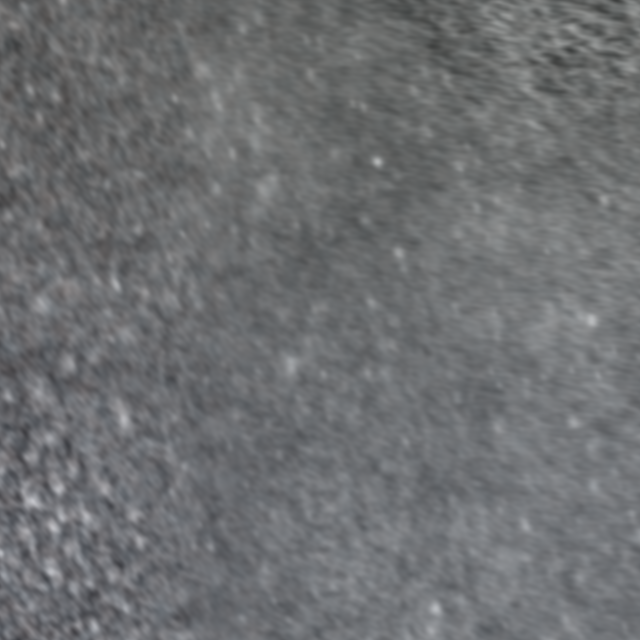
Reproduce this texture procedurally as a Shadertoy shader.

```glsl
// Softly blurred grey asphalt with slanted grit, pale flecks and a few bright glints.

const float BASE_GREY = 0.428;
const vec3 TOP_TINT = vec3(-0.005, 0.003, -0.001);
const vec3 BOTTOM_TINT = vec3(-0.012, -0.001, 0.014);
const float STEEP = 1.98;    // grain directions in radians
const float DIAGONAL = 2.35;
const float SHALLOW = 2.72;

// Sine-free hash giving two values in 0..1
vec2 hash2(vec2 cell) {
    vec3 p = fract(vec3(cell.xyx) * vec3(0.1031, 0.1030, 0.0973));
    p += dot(p, p.yzx + 33.33);
    return fract((p.xx + p.yz) * p.zy);
}

float cornerSlope(vec2 cell, vec2 offset) {
    return dot(hash2(cell) * 2.0 - 1.0, offset);
}

// Gradient noise centred on zero
float gradientNoise(vec2 p) {
    vec2 i = floor(p), f = fract(p);
    vec2 w = f * f * f * (f * (f * 6.0 - 15.0) + 10.0);
    vec2 e = vec2(1.0, 0.0);
    float low = mix(cornerSlope(i, f), cornerSlope(i + e, f - e), w.x);
    float high = mix(cornerSlope(i + e.yx, f - e.yx), cornerSlope(i + 1.0, f - 1.0), w.x);
    return mix(low, high, w.y);
}

// Coordinates whose x axis follows the angle, with features stretched along it
vec2 slanted(vec2 uv, float angle, float stretch, float cells) {
    vec2 along = vec2(cos(angle), sin(angle));
    vec2 across = vec2(-along.y, along.x);
    return vec2(dot(uv, along) / stretch, dot(uv, across)) * cells + 200.0;
}

// Two octaves of directional grit
float grit(vec2 uv, float angle, float stretch, float cells) {
    float coarse = gradientNoise(slanted(uv, angle, stretch, cells));
    float fine = gradientNoise(slanted(uv, angle + 0.3, stretch, cells * 1.9) + 57.0);
    return 0.72 * coarse + 0.45 * fine;
}

// Soft oval spots, one per cell; a higher rarity leaves fewer bright ones
float spots(vec2 p, float radius, float rarity) {
    vec2 home = floor(p);
    float sum = 0.0;
    for (int y = -1; y <= 1; y++) {
        for (int x = -1; x <= 1; x++) {
            vec2 cell = home + vec2(x, y);
            vec2 traits = hash2(cell + 71.0);
            vec2 d = (p - cell - hash2(cell)) / (radius * mix(0.7, 1.2, traits.y));
            sum += pow(traits.x, rarity) * exp(-dot(d, d));
        }
    }
    return sum;
}

void mainImage(out vec4 fragColor, in vec2 fragCoord) {
    vec2 uv = fragCoord / iResolution.xy;

    // Regions: rough left edge, roughest lower left, streaky upper right
    float left = 1.0 - smoothstep(0.0, 0.6, uv.x);
    float lowerLeft = 1.0 - smoothstep(0.05, 0.45, length(uv * vec2(1.15, 0.8)));
    float upperRight = smoothstep(0.3, 0.05, length((uv - vec2(0.95, 1.0)) * vec2(0.75, 1.2)));
    float rightSide = smoothstep(0.4, 1.0, uv.x * 0.7 + uv.y * 0.45);

    // Broad uneven tone with a pale smudge on the right
    vec2 smudge = (uv - vec2(0.86, 0.5)) / vec2(0.13, 0.06);
    float tone = BASE_GREY;
    tone += 0.045 * (uv.x - 0.5) - 0.055 * (uv.y - 0.5);
    tone += 0.085 * gradientNoise(uv * 4.0 + 11.0);
    tone += 0.08 * gradientNoise(slanted(uv, DIAGONAL, 1.4, 10.0));
    tone += 0.075 * gradientNoise(slanted(uv, DIAGONAL, 1.4, 24.0) + 33.0);
    tone += 0.06 * exp(-dot(smudge, smudge));

    // Grit turns from steep at the left to shallow at the upper right
    float steepGrit = grit(uv, STEEP, 1.6, 52.0);
    float diagonalGrit = grit(uv, DIAGONAL, 1.5, 50.0);
    float shallowGrit = grit(uv, SHALLOW, 2.3, 62.0);
    float grain = mix(diagonalGrit, steepGrit, smoothstep(0.1, 0.6, left));
    grain = mix(grain, shallowGrit, rightSide);
    float contrast = 0.175 + 0.05 * left + 0.22 * lowerLeft + 0.2 * upperRight;
    tone += contrast * grain;

    // Pale flecks and sparse glints
    float flecks = spots(slanted(uv, STEEP, 1.5, 38.0), 0.27, 3.0);
    float glints = spots(slanted(uv, DIAGONAL - 0.3, 1.25, 17.0), 0.17, 8.0);
    tone += (0.09 + 0.1 * left + 0.19 * lowerLeft) * (1.0 - 0.6 * upperRight) * flecks;
    tone += 0.27 * (1.0 - 0.6 * upperRight) * glints;
    tone -= 0.008 * left + 0.01 * lowerLeft;

    // Neutral above, cooler below, faint colour drift between grains
    vec3 tint = mix(BOTTOM_TINT, TOP_TINT, smoothstep(0.15, 0.95, uv.y));
    float drift = gradientNoise(uv * 34.0 + 90.0);
    tint += vec3(0.014, -0.004, -0.012) * drift * (0.5 + left);
    tint += vec3(0.004, -0.003, 0.002) * left;

    fragColor = vec4(clamp(tone + tint, 0.0, 1.0), 1.0);
}
```
